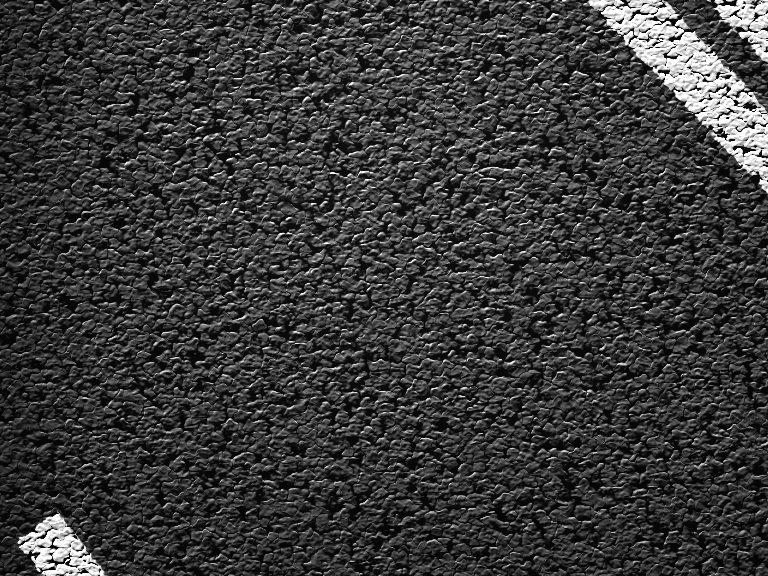
Reproduce this texture procedurally as a Shadertoy shader.

```glsl
const vec2 STONE_FREQ = vec2(64.0, 77.0);
const float STONE_JITTER = 0.86;
const float WARP_SCALE = 1.5;
const float WARP_AMOUNT = 0.85;
const float GRAIN_SCALE = 1.35;
const vec2 GRAIN_HEIGHT = vec2(0.60, 1.15);
const float ROUGH_SCALE = 0.45;
const float SLOPE_STEP = 0.13;
const float SLOPE_GAIN = 0.37;
const vec2 LIGHT_DIR = vec2(-0.28, 0.96);
const float CONTRAST = 1.7;
const float HIGHLIGHT_ROLLOFF = 1.2;
const vec2 GLOW_CENTER = vec2(0.68, 0.78);
const vec2 GLOW_SIZE = vec2(0.52, 0.54);
const float BASE_EXPOSURE = 0.70;
const float GLOW_EXPOSURE = 0.26;
const float GLOW_HAZE = 0.03;
const float EDGE_ROUGHNESS = 0.010;

// Lane markings: unit axes and extents across and along them
const vec2 LANE_NORMAL = vec2(0.727, 0.687);
const vec2 LANE_INNER = vec2(1.427, 1.526);
const vec2 LANE_OUTER = vec2(1.580, 1.900);
const vec2 DASH_NORMAL = vec2(0.787, 0.617);
const vec2 DASH_WIDTH = vec2(0.0596, 0.1476);
const float DASH_START = -0.027;

vec3 hash3(vec2 cell) {
    vec3 q = fract(cell.xyx * vec3(0.1031, 0.1030, 0.0973));
    q += dot(q, q.yxz + 33.33);
    return fract((q.xxy + q.yzz) * q.zyx);
}

vec3 noise3(vec2 p) {
    vec2 id = floor(p);
    vec2 f = p - id;
    f = f * f * (3.0 - 2.0 * f);
    vec3 low = mix(hash3(id), hash3(id + vec2(1.0, 0.0)), f.x);
    vec3 high = mix(hash3(id + vec2(0.0, 1.0)), hash3(id + 1.0), f.x);
    return mix(low, high, f.y);
}

// Highest flat-topped stone over the neighbouring cells
float stones(vec2 p) {
    vec2 cell = floor(p);
    float top = -1.0;
    for (int y = -1; y <= 1; y++) {
        for (int x = -1; x <= 1; x++) {
            vec2 id = cell + vec2(x, y);
            vec3 rnd = hash3(id);
            vec2 d = p - id - 0.5 - STONE_JITTER * (rnd.xy - 0.5);
            vec2 tilt = hash3(id + 71.0).xy - 0.5;
            float dome = 0.60 + 0.50 * rnd.z - 1.15 * dot(d, d);
            float plateau = 0.62 + 0.15 * rnd.x;
            top = max(top, min(dome, plateau) + 0.9 * dot(tilt, d));
        }
    }
    return top;
}

// Warped stones under two octaves of grain, rugged in some patches
float surface(vec2 p) {
    vec2 warp = noise3(p * WARP_SCALE + 5.7).xy - 0.5;
    vec2 turned = mat2(0.8, 0.6, -0.6, 0.8) * p * GRAIN_SCALE;
    float grain = 0.55 * noise3(turned + 17.3).x + 0.45 * noise3(turned.yx * 2.2 + 41.9).y;
    float rough = mix(GRAIN_HEIGHT.x, GRAIN_HEIGHT.y, noise3(p * ROUGH_SCALE + 9.1).z);
    return stones(p + WARP_AMOUNT * warp) + rough * (grain - 0.5);
}

float band(float d, vec2 extent, float soft) {
    return smoothstep(-soft, soft, d - extent.x) * smoothstep(-soft, soft, extent.y - d);
}

float markings(vec2 p, float wobble, float soft) {
    float lane = dot(p, LANE_NORMAL) + wobble;
    float across = dot(p, DASH_NORMAL) + wobble;
    float along = dot(p, vec2(DASH_NORMAL.y, -DASH_NORMAL.x)) + wobble;
    float dash = band(across, DASH_WIDTH, soft) * smoothstep(-soft, soft, along - DASH_START);
    float lanes = max(band(lane, LANE_INNER, soft), band(lane, LANE_OUTER, soft));
    return max(lanes, dash);
}

void mainImage(out vec4 fragColor, in vec2 fragCoord) {
    vec2 p = fragCoord / iResolution.y;
    vec2 g = p * STONE_FREQ;

    // Relief lit from above
    float height = surface(g);
    float slope = (height - surface(g + LIGHT_DIR * SLOPE_STEP)) / SLOPE_STEP;
    float facing = clamp(0.50 + SLOPE_GAIN * slope, 0.0, 1.6);
    float cavity = smoothstep(0.22, 0.72, height);

    // Broad light falling off from the upper middle
    vec2 q = (p - GLOW_CENTER) / GLOW_SIZE;
    float glow = exp(-dot(q, q));
    float leftFade = mix(0.66, 1.0, smoothstep(-0.05, 0.22, p.x));
    float lowFade = mix(0.90, 1.0, smoothstep(0.0, 0.3, p.y));
    float exposure = (BASE_EXPOSURE + GLOW_EXPOSURE * glow) * leftFade * lowFade;

    // Dark stone with a few glossy faces
    float stone = 1.0 - exp(-HIGHLIGHT_ROLLOFF * pow(facing, CONTRAST) * cavity);
    float gloss = smoothstep(0.90, 1.4, facing) * cavity;
    float asphalt = 0.02 + GLOW_HAZE * glow + exposure * (0.84 * stone + 0.30 * gloss);

    // Worn paint, missing from the deep gaps
    float soft = max(0.0015, 0.7 / iResolution.y);
    float mask = markings(p, EDGE_ROUGHNESS * (height - 0.6), soft);
    float coverage = smoothstep(0.16, 0.46, height + 0.16 * slope);
    float paint = clamp(0.88 + 0.26 * slope, 0.0, 1.0);
    float tone = mix(asphalt, paint, mask * coverage);

    fragColor = vec4(vec3(clamp(tone, 0.0, 1.0)), 1.0);
}
```
